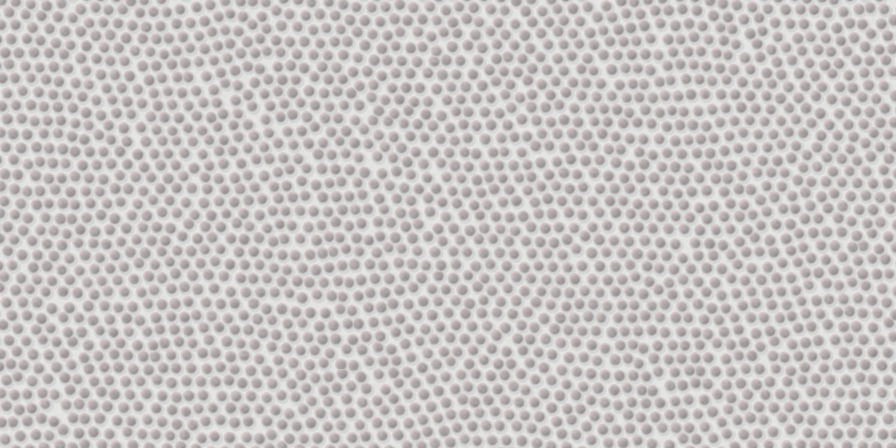
A Shadertoy shader for this texture:

```glsl
const float SPACING = 0.0335;     // dot pitch, in canvas heights
const float ROW_STEP = 0.866;     // row height of the hexagonal lattice
const float RADIUS = 0.32;        // the lengths below are in dot pitches
const float EDGE_SOFT = 0.11;
const float SHADOW_RADIUS = 0.46;
const float SHADOW_SOFT = 0.08;
const vec2 SHADOW_SHIFT = vec2(0.08, -0.10);
const vec2 LIGHT_DIR = vec2(-0.64, 0.77);
const float SWIRL_AMOUNT = 0.20;
const float JITTER = 0.48;
const float REPULSION = 0.45;
const float SIZE_VARIATION = 0.04;
const float TONE_VARIATION = 0.15;
const float GRAIN_SCALE = 5.0;
const float GRAIN_AMOUNT = 0.05;

const vec3 GROUND = vec3(0.892, 0.892, 0.884);
const vec3 SHADOW = vec3(0.832, 0.834, 0.834);
const vec3 DOT_DARK = vec3(0.595, 0.568, 0.568);
const vec3 DOT_LIGHT = vec3(0.750, 0.722, 0.722);
const vec3 PINK_RIM = vec3(0.865, 0.795, 0.797);

float hash(vec2 p) {
    return fract(sin(dot(p, vec2(127.1, 311.7))) * 43758.5453);
}

float noise(vec2 p) {
    vec2 i = floor(p), f = fract(p);
    f = f * f * (3.0 - 2.0 * f);
    return mix(mix(hash(i), hash(i + vec2(1.0, 0.0)), f.x),
               mix(hash(i + vec2(0.0, 1.0)), hash(i + vec2(1.0)), f.x), f.y);
}

// Sum of transverse waves: turns the rows but keeps the density even
vec2 swirl(vec2 p) {
    vec2 sum = vec2(0.0);
    for (int k = 0; k < 5; k++) {
        float angle = 0.4 + 2.4 * float(k);
        vec2 dir = vec2(cos(angle), sin(angle));
        float frequency = 0.26 + 0.06 * float(k);
        sum += vec2(-dir.y, dir.x) * sin(frequency * dot(p, dir) + 1.7 * float(k));
    }
    return SWIRL_AMOUNT * sum;
}

vec2 latticePoint(vec2 cell) {
    return vec2(cell.x + 0.5 * mod(cell.y, 2.0), cell.y * ROW_STEP);
}

vec2 jittered(vec2 cell) {
    vec2 random = vec2(hash(cell + 11.0), hash(cell + vec2(48.3, 102.7)));
    return latticePoint(cell) + JITTER * (random - 0.5);
}

// Jittered dot, pushed off its neighbours so that the spacing evens out
vec2 dotCentre(vec2 cell) {
    vec2 c = jittered(cell), push = vec2(0.0);
    for (int j = -1; j <= 1; j++) {
        for (int i = -1; i <= 1; i++) {
            if (i == 0 && j == 0) continue;
            vec2 away = c - jittered(cell + vec2(i, j));
            float d = max(length(away), 0.01);
            push += away / d * max(1.0 - d, 0.0);
        }
    }
    return c + REPULSION * push + swirl(latticePoint(cell));
}

void mainImage(out vec4 fragColor, in vec2 fragCoord) {
    float pixel = 1.0 / (SPACING * iResolution.y);
    vec2 p = fragCoord * pixel;

    // Nearest dot and nearest cast shadow, searched around the unswirled point
    vec2 q = p - swirl(p);
    float row = floor(q.y / ROW_STEP + 0.5);
    vec2 nearest = vec2(9.0), nearestCell = vec2(0.0);
    float shadowDist = 9.0;
    for (int j = -2; j <= 2; j++) {
        float y = row + float(j);
        float column = floor(q.x - 0.5 * mod(y, 2.0) + 0.5);
        for (int i = -2; i <= 2; i++) {
            vec2 cell = vec2(column + float(i), y);
            if (length(q - latticePoint(cell)) > 1.5) continue;
            vec2 v = p - dotCentre(cell);
            if (dot(v, v) < dot(nearest, nearest)) {
                nearest = v;
                nearestCell = cell;
            }
            shadowDist = min(shadowDist, length(v - SHADOW_SHIFT));
        }
    }

    // Ground with soft shadows
    float shadowSoft = max(SHADOW_SOFT, pixel * 0.7);
    float shade = 1.0 - smoothstep(SHADOW_RADIUS - shadowSoft, SHADOW_RADIUS + shadowSoft, shadowDist);
    vec3 color = mix(GROUND, SHADOW, shade);

    // Pink rim on the lit side
    float r = length(nearest);
    float facing = dot(nearest, LIGHT_DIR) / max(r, 0.001);
    float rim = smoothstep(0.2, 0.8, facing) * (1.0 - smoothstep(0.38, 0.47, r));
    color = mix(color, PINK_RIM, rim);

    // Dot face, darker away from the light
    float radius = RADIUS + SIZE_VARIATION * (hash(nearestCell + 5.0) - 0.5);
    float soft = max(EDGE_SOFT, pixel * 0.7);
    float cover = 1.0 - smoothstep(radius - soft, radius + soft, r);
    float lit = 0.5 + 0.6 * dot(nearest, LIGHT_DIR) / radius;
    lit += TONE_VARIATION * (hash(nearestCell + 23.0) - 0.5);
    color = mix(color, mix(DOT_DARK, DOT_LIGHT, clamp(lit, 0.0, 1.0)), cover);

    // Fine grain, stronger on the dots
    float grain = noise(p * GRAIN_SCALE) - 0.5;
    color += GRAIN_AMOUNT * grain * mix(0.4, 1.2, cover);

    fragColor = vec4(color, 1.0);
}
```
